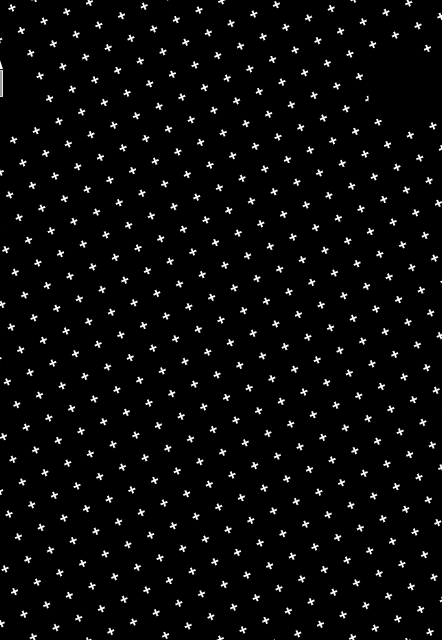
A WebGL 1 fragment shader for this pattern:

```glsl
precision highp float;

uniform vec2 u_resolution;

// Lengths are fractions of the canvas height
#define PITCH 0.03837
#define TILT 0.3927
#define ARM_LENGTH 0.0056
#define ARM_HALF_WIDTH 0.00142
#define INK vec3(1.0)
#define GROUND vec3(0.0)
#define STRIP_GREY vec3(0.6)

float boxDistance(vec2 p, vec2 halfSize) {
  vec2 d = abs(p) - halfSize;
  return length(max(d, 0.0)) + min(max(d.x, d.y), 0.0);
}

float crossDistance(vec2 p) {
  vec2 arm = vec2(ARM_LENGTH, ARM_HALF_WIDTH);
  return min(boxDistance(p, arm), boxDistance(p, arm.yx));
}

float coverage(float distance, float pixel) {
  return clamp(0.5 - distance / pixel, 0.0, 1.0);
}

void main() {
  float pixel = 1.0 / u_resolution.y;
  vec2 p = (gl_FragCoord.xy - 0.5 * u_resolution) * pixel;

  // Tilted square lattice with a cross at each node
  float c = cos(TILT);
  float s = sin(TILT);
  vec2 lattice = vec2(c * p.x + s * p.y, c * p.y - s * p.x);
  vec2 cell = (fract(lattice / PITCH + 0.5) - 0.5) * PITCH;
  float ink = coverage(crossDistance(cell), pixel);

  // Empty patches near the upper corners
  float rightGap = boxDistance(p - vec2(0.297, 0.366), vec2(0.0665, 0.052));
  float leftGap = boxDistance(p - vec2(-0.330, 0.359), vec2(0.0344, 0.0522));
  ink *= 1.0 - coverage(min(rightGap, leftGap), pixel);
  vec3 color = mix(GROUND, INK, ink);

  // Cropped strip and wedge on the left edge
  vec2 edge = vec2(gl_FragCoord.x * pixel, p.y);
  float strip = boxDistance(edge - vec2(0.0, 0.3695), vec2(0.0046, 0.0208));
  color = mix(color, INK, coverage(strip, pixel));
  color = mix(color, STRIP_GREY, coverage(strip + 0.0014, pixel));
  float slope = dot(edge - vec2(0.0, 0.406), normalize(vec2(3.0, 1.0)));
  float wedge = max(slope, 0.392 - edge.y);
  color = mix(color, INK, coverage(wedge, pixel));

  gl_FragColor = vec4(color, 1.0);
}
```
